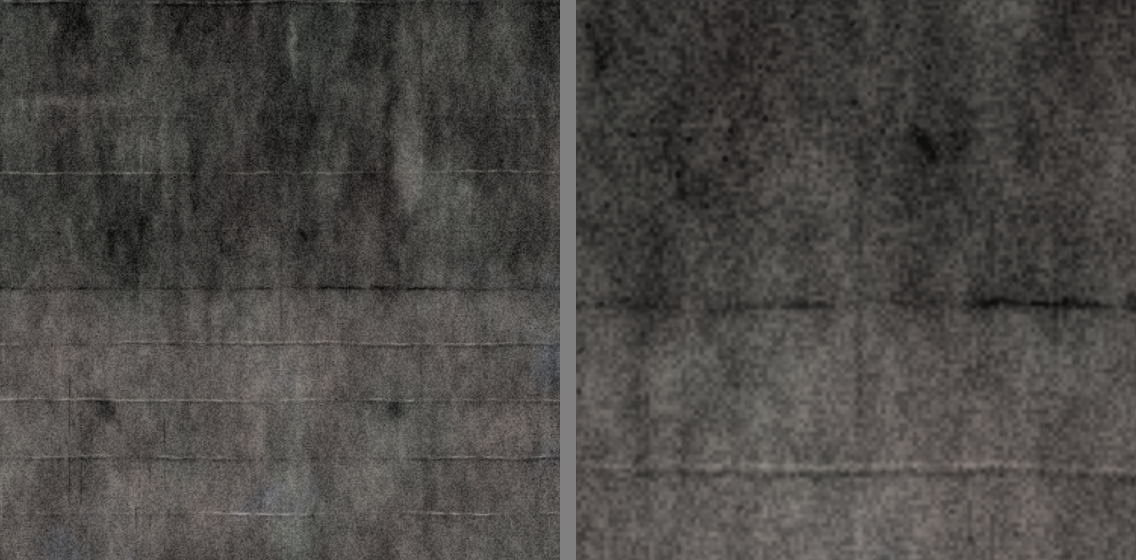
Left: the whole. Right: its middle third, enlarged.
A WebGL 2 fragment shader for this texture:

```glsl
#version 300 es
precision highp float;
// Dark weathered concrete wall: ten cast boards with seams, drips, stains and tie holes.
uniform vec2 u_resolution;
out vec4 fragColor;

const float BOARD_PITCH = 0.1015;
const float BOARD_START = 0.0825;
const vec3 WARM_GREY = vec3(1.045, 0.985, 0.96);
const vec3 GREEN_GREY = vec3(0.985, 1.02, 0.965);
const vec3 BLUE_GREY = vec3(0.98, 0.99, 1.04);
// Pale ridge and dark groove strength of each seam, bottom to top
const float RIDGE[10] = float[10](0.13, 0.11, 0.12, 0.10, 0.0, 0.03, 0.13, 0.04, 0.0, 0.12);
const float GROOVE[10] = float[10](0.04, 0.10, 0.07, 0.09, 0.15, 0.02, 0.03, 0.02, 0.02, 0.10);

vec2 hash2(vec2 p) {
  vec3 q = fract(vec3(p.xyx) * vec3(0.1031, 0.1030, 0.0973));
  q += dot(q, q.yzx + 33.33);
  return fract((q.xx + q.yz) * q.zy);
}

float valueNoise(vec2 p) {
  vec2 i = floor(p), f = fract(p);
  f = f * f * (3.0 - 2.0 * f);
  float low = mix(hash2(i).x, hash2(i + vec2(1, 0)).x, f.x);
  float high = mix(hash2(i + vec2(0, 1)).x, hash2(i + vec2(1, 1)).x, f.x);
  return mix(low, high, f.y);
}

// Layered noise, centred on zero
float layered(vec2 p) {
  float sum = 0.0, gain = 0.5;
  for (int i = 0; i < 4; i++) {
    sum += gain * (valueNoise(p) - 0.5);
    p = p * 2.03 + 17.3;
    gain *= 0.55;
  }
  return sum;
}

// Distance to the nearest scattered cell point
float cellular(vec2 p) {
  float nearest = 2.0;
  for (int i = 0; i < 9; i++) {
    vec2 c = floor(p) + vec2(i % 3 - 1, i / 3 - 1);
    nearest = min(nearest, length(c + hash2(c) - p));
  }
  return nearest;
}

float bell(float d, float width) { return exp(-d * d / (width * width)); }

float stain(vec2 p, vec2 centre, vec2 size) {
  vec2 d = (p - centre) / size;
  return exp(-dot(d, d));
}

float boardSeams(vec2 p) {
  float row = clamp(floor((p.y - BOARD_START) / BOARD_PITCH + 0.5), 0.0, 9.0);
  int i = int(row);
  float d = p.y - BOARD_START - row * BOARD_PITCH + 0.009 * layered(vec2(p.x * 12.0, row * 7.0));
  float wear = smoothstep(0.2, 0.75, valueNoise(vec2(p.x * 13.0, row * 5.3)));
  float chips = smoothstep(0.1, 0.85, valueNoise(p * vec2(75.0, 260.0)));
  float ridge = RIDGE[i] * bell(d - 0.001, 0.0024) * (0.2 + 0.9 * wear) * (0.3 + chips);
  float groove = GROOVE[i] * (bell(d + 0.004, 0.003) * (0.35 + 0.65 * wear) + 0.3 * bell(d, 0.012));
  return ridge - groove * (0.4 + 0.6 * chips);
}

// Thin runs of dirt, each with its own column and length
float drips(vec2 p) {
  float sum = 0.0;
  for (int i = 0; i < 9; i++) {
    vec2 h = hash2(vec2(float(i), 41.0));
    float x = 0.09 + 0.024 * float(i) + 0.012 * h.x;
    float top = 0.25 + 0.25 * h.y;
    float run = (1.0 - smoothstep(top - 0.06, top, p.y)) * smoothstep(top - 0.5, top - 0.2, p.y);
    sum += run * bell(p.x - x + 0.003 * layered(vec2(p.y * 12.0, x)), 0.0018) * (0.2 + 0.7 * h.x);
  }
  return sum * smoothstep(0.15, 0.8, valueNoise(p * vec2(30.0, 45.0)));
}

// Soot columns (dark) and washed streaks (pale)
float weathering(vec2 p) {
  float soot = 0.10 * stain(p, vec2(0.48, 0.84), vec2(0.06, 0.17));
  soot += 0.07 * stain(p, vec2(0.25, 0.58), vec2(0.07, 0.09));
  soot += 0.10 * stain(p, vec2(0.55, 0.51), vec2(0.035, 0.13));
  soot += 0.09 * stain(p, vec2(0.714, 0.80), vec2(0.024, 0.02));
  float pale = 0.09 * stain(p, vec2(0.73, 0.65), vec2(0.025, 0.14));
  pale += 0.09 * stain(p, vec2(0.82, 0.63), vec2(0.035, 0.08));
  pale += 0.14 * stain(p, vec2(0.522, 0.92), vec2(0.007, 0.05));
  return pale + 0.07 * stain(p, vec2(0.10, 0.815), vec2(0.15, 0.011)) - soot;
}

void main() {
  vec2 uv = gl_FragCoord.xy / u_resolution;
  vec2 p = uv + 0.03 * vec2(layered(uv * 24.0), layered(uv * 20.0 + 50.0));
  // Broad tone: pale foot, sooty upper half
  float upper = smoothstep(0.38, 0.56, p.y);
  float wash = stain(p, vec2(0.51, 0.16), vec2(0.05, 0.24));
  float tone = mix(0.345, 0.256, upper) - 0.05 * smoothstep(0.78, 1.0, p.y) + 0.04 * wash;
  tone += 0.21 * layered(p * vec2(26.0, 4.0)) * mix(0.5, 1.2, upper) + 0.17 * layered(p * 9.0 + 9.0);
  tone += 0.15 * layered(uv * vec2(75.0, 38.0) + 23.0);
  // Board seams, drips and faint upright joints
  tone += weathering(p) + boardSeams(uv) - 0.14 * drips(uv);
  float joint = abs(fract((uv.x - 0.002) * 4.0 + 0.5) - 0.5) / 4.0;
  tone += 0.14 * bell(joint, 0.0025) * (valueNoise(uv * vec2(4.0, 14.0)) - 0.55);
  // Paired tie holes and one small pit
  float hole = 0.0;
  for (int i = 0; i < 2; i++) hole += stain(p, vec2(0.193 + 0.514 * float(i), 0.27), vec2(0.018, 0.022));
  tone -= 0.18 * hole + 0.17 * stain(p, vec2(0.536, 0.586), vec2(0.01, 0.007));
  // Sandy grain and pinholes
  tone += 0.13 * (valueNoise(uv * 370.0) - 0.5) + 0.05 * (cellular(uv * 150.0) - 0.5);
  tone -= 0.10 * (1.0 - smoothstep(0.04, 0.12, cellular(uv * 45.0))) * valueNoise(uv * 12.0);
  // Warm, green and blue tints
  float hue = 0.14 + 0.36 * upper + 1.5 * layered(p * vec2(9.0, 5.0) + 31.0) + 0.6 * wash + 0.5 * hole;
  vec3 tint = mix(WARM_GREY, GREEN_GREY, clamp(hue, 0.0, 1.0));
  tint = mix(tint, BLUE_GREY, smoothstep(0.08, 0.35, layered(p * 6.0 + 80.0)));
  fragColor = vec4(clamp(tone, 0.06, 0.6) * tint, 1.0);
}
```
